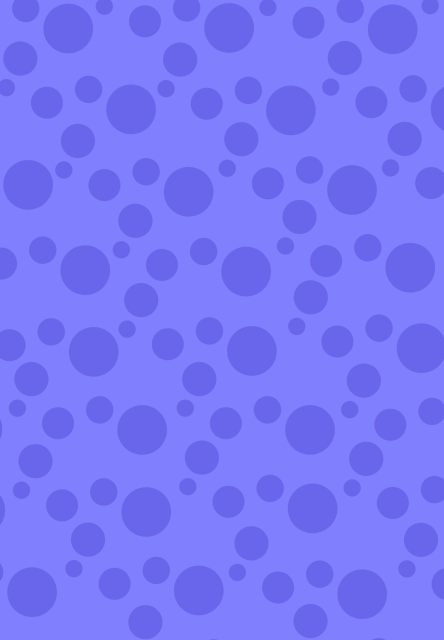
A WebGL 2 fragment shader for this pattern:

```glsl
#version 300 es
precision highp float;
// Flat periwinkle ground scattered with slanted clusters of five darker discs.

uniform vec2 u_resolution;
out vec4 fragColor;

const vec3 GROUND = vec3(0.50, 0.50, 1.00);
const vec3 DISC = vec3(0.41, 0.40, 0.92);

// Lengths are fractions of the canvas height.
const int ROWS = 10;
const float FIRST_ROW = -0.05;
const vec2 SPACING = vec2(0.2565, 0.126);
const vec2 JITTER = vec2(0.012, 0.012);

float hash(vec2 p) {
    vec3 q = fract(p.xyx * vec3(0.1031, 0.1030, 0.0973));
    q += dot(q, q.yzx + 33.33);
    return fract((q.x + q.y) * q.z);
}

vec2 hash2(vec2 p) {
    return vec2(hash(p + 17.3), hash(p + 61.7));
}

float disc(vec2 p, vec2 center, float radius) {
    return length(p - center) - radius;
}

// One large disc trailed on its left by four smaller ones.
float cluster(vec2 p) {
    float d = disc(p, vec2(0.0), 0.0388);
    d = min(d, disc(p, vec2(-0.0664, 0.0313), 0.0214));
    d = min(d, disc(p, vec2(-0.1315, 0.0104), 0.0250));
    d = min(d, disc(p, vec2(-0.1950, 0.0340), 0.0135));
    return min(d, disc(p, vec2(-0.1730, 0.0794), 0.0267));
}

// Sideways step between rows: nearly aligned or a wide slip, both free of collisions.
float rowStep(float row) {
    float slip = hash(vec2(row, 5.0)) < 0.6 ? -0.090 : -0.002;
    return slip + 0.016 * (hash(vec2(row, 9.0)) - 0.5);
}

// Distance to the nearest disc in loosely stacked rows of clusters.
float scatter(vec2 p) {
    float d = 1.0;
    float shift = 0.14;
    for (int i = 0; i < ROWS; i++) {
        float row = float(i);
        float column = floor((p.x - shift) / SPACING.x);
        for (int k = 0; k < 2; k++) {
            vec2 cell = vec2(column + float(k), row);
            vec2 anchor = cell * SPACING + vec2(shift, FIRST_ROW);
            anchor += JITTER * (hash2(cell) - 0.5);
            d = min(d, cluster(p - anchor));
        }
        shift += rowStep(row);
    }
    return d;
}

void main() {
    vec2 p = gl_FragCoord.xy / u_resolution.y;
    float pixel = 1.0 / u_resolution.y;
    float coverage = 1.0 - smoothstep(-0.7 * pixel, 0.7 * pixel, scatter(p));
    fragColor = vec4(mix(GROUND, DISC, coverage), 1.0);
}
```
